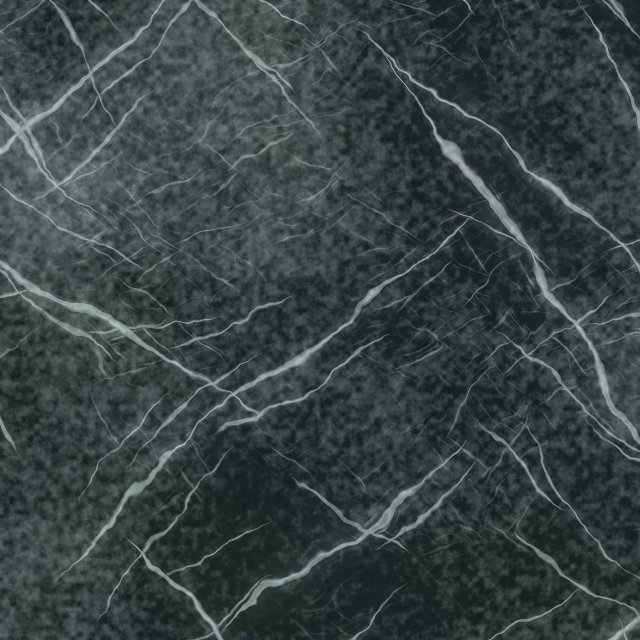
This texture is drawn by a Shadertoy shader. Its source:

```glsl
// Dark green marble crossed by pale, fibrous, branching veins.

const vec3 SHADOW = vec3(0.085, 0.112, 0.120);
const vec3 PALE = vec3(0.750, 0.795, 0.800);
const vec3 MOSS_TINT = vec3(-0.010, 0.008, -0.006);
const float BASE_TONE = 0.185;
const float CLOUD_CONTRAST = 0.60;
const float GRAIN_CONTRAST = 0.50;
const float GRAIN_SCALE = 105.0;
const float RISING_ANGLE = 0.50;
const float FALLING_ANGLE = -0.72;
const float ANGLE_SPREAD = 0.55;
const float RISING_SHARE = 0.56;
const int REACH = 2;

vec2 hash2(vec2 p) {
    vec3 q = fract(p.xyx * vec3(0.1031, 0.1030, 0.0973));
    q += dot(q, q.yzx + 33.33);
    return fract((q.xx + q.yz) * q.zy);
}

float noise(vec2 p) {
    vec2 cell = floor(p), f = fract(p);
    f = f * f * (3.0 - 2.0 * f);
    float low = mix(hash2(cell).x, hash2(cell + vec2(1, 0)).x, f.x);
    float high = mix(hash2(cell + vec2(0, 1)).x, hash2(cell + vec2(1, 1)).x, f.x);
    return mix(low, high, f.y);
}

float fbm(vec2 p) {
    float sum = 0.0, amplitude = 0.533;
    for (int i = 0; i < 4; i++) {
        sum += amplitude * noise(p);
        p = mat2(1.6, 1.2, -1.2, 1.6) * p + 17.3;
        amplitude *= 0.5;
    }
    return sum;
}

vec2 wander(vec2 p) {
    return vec2(noise(p), noise(p + 41.7)) - 0.5;
}

// Scattered tapered strokes in two directions: x is the bright core, y the halo.
vec2 veins(vec2 p, float cells, float halfLength, float width, float presence, float seed) {
    float pixel = 1.0 / iResolution.y;
    vec2 result = vec2(0.0);
    for (int j = -REACH; j <= REACH; j++)
    for (int i = -REACH; i <= REACH; i++) {
        vec2 id = floor(p * cells) + vec2(i, j);
        vec2 place = hash2(id + seed);
        vec2 kind = hash2(id + seed + 57.3);
        vec2 style = hash2(id + seed + 113.9);
        if (style.x > presence) continue;

        // Coordinates along and across the stroke
        float angle = kind.x < RISING_SHARE ? RISING_ANGLE : FALLING_ANGLE;
        angle += (style.y - 0.5) * ANGLE_SPREAD;
        vec2 dir = vec2(cos(angle), sin(angle));
        vec2 d = p - (id + 0.15 + 0.7 * place) / cells;
        float along = dot(d, dir);
        float across = dot(d, vec2(-dir.y, dir.x));
        float u = along * cells / (halfLength * mix(0.45, 1.0, kind.y));
        if (abs(u) >= 1.0) continue;

        float taper = 1.0 - u * u;
        float swell = mix(0.2, 1.35, noise(vec2(along * cells * 5.0, place.x * 90.0)));
        float w = width * taper * swell * mix(0.4, 1.25, place.y);
        float a = abs(across);
        if (a > width * 9.0 + 0.006) continue;

        // Fibres run lengthwise and fray the edges
        float fibre = noise(vec2(along * 22.0, across * 190.0) + id * 7.0);
        float frayed = a + (fibre - 0.4) * w * 1.3;
        float core = 1.0 - smoothstep(0.35 * w, w + pixel, frayed);
        core *= min(1.0, (w + 0.2 * pixel) / pixel) * mix(0.6, 1.0, fibre);
        float halo = taper * exp(-a / (width * 1.7 + 0.001)) * mix(0.25, 1.0, fibre);
        result = max(result, vec2(core, halo));
    }
    return result;
}

void mainImage(out vec4 fragColor, in vec2 fragCoord) {
    vec2 p = fragCoord / iResolution.y;

    // Bend and roughen the stone
    vec2 q = p + 0.075 * wander(p * 3.0) + 0.024 * wander(p * 13.0);
    q += 0.008 * wander(p * 45.0) + 0.003 * wander(p * 110.0);

    // Vein layers from broad to hairline
    vec2 major = veins(q, 3.0, 1.4, 0.0105, 0.85, 3.0);
    vec2 medium = veins(q, 7.0, 1.3, 0.0042, 0.55, 29.0);
    float crackZone = smoothstep(0.40, 0.62, fbm(p * 4.0 + 8.1));
    crackZone = clamp(crackZone + 0.8 * major.y, 0.12, 1.0);
    vec2 hair = veins(q, 16.0, 1.2, 0.0019, 0.70, 71.0) * crackZone;
    vec2 fine = veins(q, 34.0, 1.1, 0.0010, 0.75, 97.0) * crackZone;

    // Clouded, grainy body with a few pale filled patches
    float cloud = fbm(q * 3.2 + 4.6) - 0.5;
    float grain = fbm(p * GRAIN_SCALE) - 0.5;
    float streak = noise(mat2(0.88, -0.48, 0.48, 0.88) * q * vec2(60.0, 150.0)) - 0.5;
    float patchy = smoothstep(0.60, 0.78, fbm(q * 2.6 + 21.4));
    float tone = BASE_TONE + CLOUD_CONTRAST * cloud + GRAIN_CONTRAST * grain;
    tone += 0.07 * streak + patchy * (0.15 + 0.12 * streak);
    tone = max(tone, 0.02 + 0.10 * (grain + 0.2));

    // Halos, then cores
    tone += 0.26 * major.y + 0.13 * medium.y + 0.07 * hair.y;
    float core = max(major.x, 0.85 * medium.x);
    core = max(core, max(0.62 * hair.x, 0.42 * fine.x));
    tone = mix(tone, 0.98 + 0.3 * grain, 0.92 * core);

    vec3 color = mix(SHADOW, PALE, clamp(tone, 0.0, 1.1));
    color += MOSS_TINT * smoothstep(0.45, 0.65, fbm(p * 2.2 + 33.0));
    fragColor = vec4(color, 1.0);
}
```
